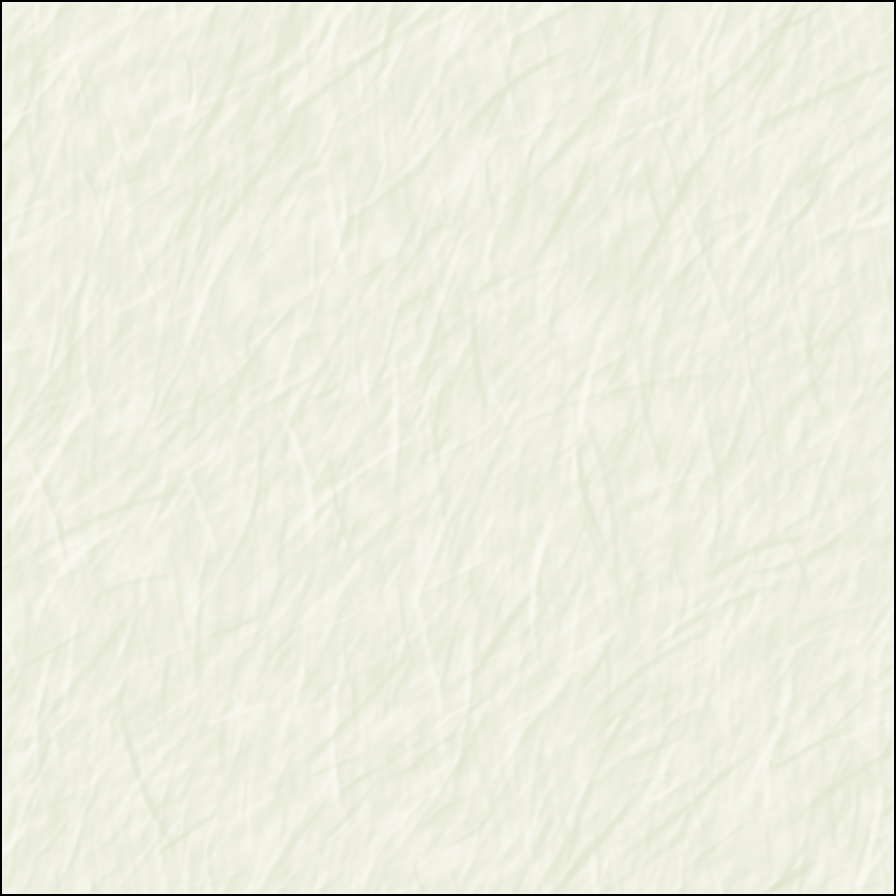
This texture is drawn by a WebGL 1 fragment shader. Its source:

```glsl
precision highp float;
uniform vec2 u_resolution;

#define PAPER vec3(0.934, 0.938, 0.880)
#define TONE_STEP vec3(0.041, 0.035, 0.057)
#define LEAN 1.10
#define SPREAD 0.92
#define LONG_CELL 0.120
#define SHORT_CELL 0.050
#define LONG_WIDTH 0.0046
#define SHORT_WIDTH 0.0034
#define GRAIN_GAIN 0.68
#define LONG_GAIN 1.55
#define SHORT_GAIN 0.95
#define BORDER 0.0023

vec3 hash3(vec2 p, float seed) {
  vec3 q = fract(vec3(p.xyx + seed * 7.31) * vec3(0.1031, 0.1030, 0.0973));
  q += dot(q, q.yxz + 33.33);
  return fract((q.xxy + q.yzz) * q.zyx);
}

float gradientDot(vec2 cell, vec2 offset) {
  float angle = 6.2832 * hash3(cell, 3.0).x;
  return dot(vec2(cos(angle), sin(angle)), offset);
}

float gradientNoise(vec2 p) {
  vec2 i = floor(p), f = fract(p);
  vec2 u = f * f * f * (f * (f * 6.0 - 15.0) + 10.0);
  vec2 e = vec2(1.0, 0.0);
  float low = mix(gradientDot(i, f), gradientDot(i + e, f - e), u.x);
  float high = mix(gradientDot(i + e.yx, f - e.yx), gradientDot(i + 1.0, f - 1.0), u.x);
  return 1.6 * mix(low, high, u.y);
}

// Coordinates along and across a direction
vec2 alongAcross(vec2 p, float angle) {
  vec2 dir = vec2(cos(angle), sin(angle));
  return vec2(dot(p, dir), dot(p, vec2(-dir.y, dir.x)));
}

// Short pulp streaks: stretched noise in a few leaning directions
float pulp(vec2 p) {
  vec2 warp = vec2(gradientNoise(p * 6.0), gradientNoise(p * 6.0 + 40.0));
  vec2 q = p + 0.022 * warp;
  float sum = 0.0;
  for (int k = 0; k < 3; k++) {
    float n = float(k);
    vec2 a = alongAcross(q, LEAN + 0.42 * (n - 1.0));
    sum += gradientNoise(a * vec2(17.0, 72.0 + 14.0 * n) + 57.0 * n);
  }
  return sum * 0.6 + 0.28 * gradientNoise(p * 105.0) + 0.34 * gradientNoise(p * 9.0 + 11.0);
}

// One layer of curved, embossed fibres, one per cell
float fibres(vec2 p, float cellSize, float width, float seed) {
  vec2 g = p / cellSize + seed * 0.37;
  vec2 home = floor(g);
  float sum = 0.0;
  for (int y = -1; y <= 1; y++) {
    for (int x = -1; x <= 1; x++) {
      vec2 cell = home + vec2(float(x), float(y));
      vec3 place = hash3(cell, seed);
      vec3 shape = hash3(cell, seed + 19.0);
      float angle = LEAN + SPREAD * (place.z + shape.x - 1.0);
      vec2 a = alongAcross(g - cell - place.xy, angle);
      float halfLength = mix(0.55, 0.97, shape.y);
      float t = a.x / halfLength;
      float bend = 0.32 * (shape.z - 0.5);
      float d = (a.y - bend * t * t) * cellSize / width;
      float taper = 1.0 - smoothstep(0.4, 1.0, abs(t));
      float ridge = mix(-1.0, 0.8, fract(shape.x * 17.0 + place.y));
      float strength = mix(0.25, 1.0, fract(shape.z * 13.0 + place.x));
      sum += strength * taper * (ridge + 0.9 * d) * exp(-d * d);
    }
  }
  return sum;
}

void main() {
  vec2 p = gl_FragCoord.xy / u_resolution;
  float pixel = 1.0 / min(u_resolution.x, u_resolution.y);

  // Relief of the sheet
  float relief = GRAIN_GAIN * pulp(p);
  for (int k = 0; k < 3; k++) {
    float n = float(k);
    relief += LONG_GAIN * fibres(p, LONG_CELL * (1.0 + 0.22 * n), LONG_WIDTH, 5.0 + 31.0 * n);
    relief += SHORT_GAIN * fibres(p, SHORT_CELL * (1.0 + 0.22 * n), SHORT_WIDTH, 17.0 + 43.0 * n);
  }
  relief = 2.2 * relief / (2.2 + abs(relief));
  vec3 color = PAPER + TONE_STEP * (relief + 0.06);

  // Dark border with a pale inner line
  vec2 inset = min(p, 1.0 - p);
  float edge = min(inset.x, inset.y);
  color = mix(color, vec3(0.98, 0.98, 0.96), 0.4 * (1.0 - smoothstep(0.003, 0.006, edge)));
  color *= smoothstep(BORDER - 0.5 * pixel, BORDER + 0.5 * pixel, edge);

  gl_FragColor = vec4(clamp(color, 0.0, 1.0), 1.0);
}
```
